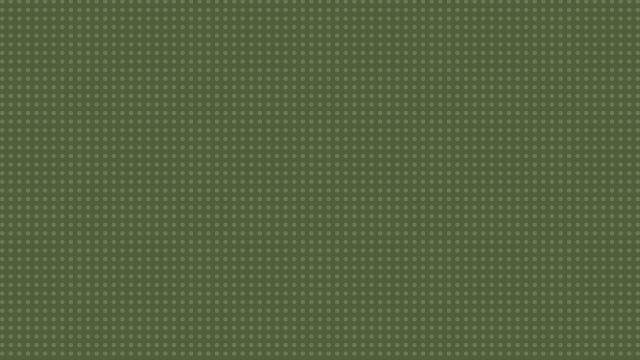
Reproduce this pattern procedurally as a Shadertoy shader.

```glsl
const vec3 GROUND_COLOR = vec3(0.318, 0.378, 0.232);
const vec3 DOT_COLOR = vec3(0.420, 0.475, 0.348);
const float COLUMNS = 74.5;                    // repeats across the width
const float DOT_RADIUS = 0.248;                // in cells
const vec2 GRID_SHIFT = vec2(0.0, 0.21);       // centre dot offset, in cells

// Signed distance to the nearest dot of a unit grid
float dotGrid(vec2 cell) {
    vec2 local = fract(cell + 0.5) - 0.5;
    return length(local) - DOT_RADIUS;
}

void mainImage(out vec4 fragColor, in vec2 fragCoord) {
    // Square cells measured from the canvas centre
    float cellsPerPixel = COLUMNS / iResolution.x;
    vec2 cell = (fragCoord - 0.5 * iResolution.xy) * cellsPerPixel + GRID_SHIFT;

    // One pixel wide antialiased edge
    float coverage = clamp(0.5 - dotGrid(cell) / cellsPerPixel, 0.0, 1.0);
    fragColor = vec4(mix(GROUND_COLOR, DOT_COLOR, coverage), 1.0);
}
```
